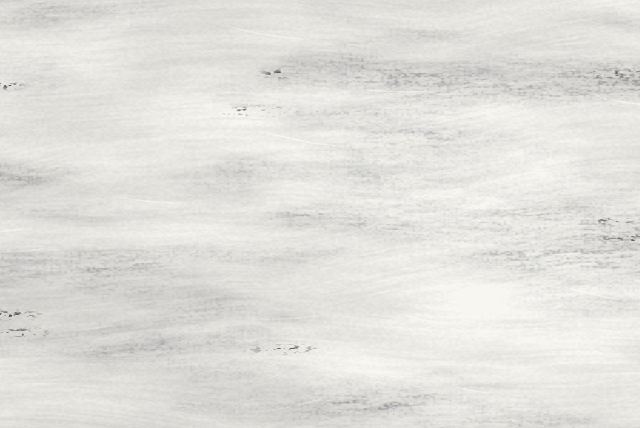
This texture is drawn by a WebGL 1 fragment shader. Its source:

```glsl
precision highp float;
// Whitewashed board: horizontal brush strokes of off-white paint, rubbed thin in
// grey patches with a faint weave, plus a few dark chips and pale scratches.
// Stretched value noise on a gently warped plane forms the strokes and the wear.

uniform vec2 u_resolution;

float hash(vec2 p) {
  vec3 q = fract(vec3(p.xyx) * 0.1031);
  q += dot(q, q.yzx + 33.33);
  return fract((q.x + q.y) * q.z);
}

float noise(vec2 p) {
  vec2 i = floor(p), f = fract(p);
  f = f * f * (3.0 - 2.0 * f);
  return mix(mix(hash(i), hash(i + vec2(1.0, 0.0)), f.x),
             mix(hash(i + vec2(0.0, 1.0)), hash(i + 1.0), f.x), f.y);
}

float fbm(vec2 p) {
  float sum = 0.0, amp = 0.5;
  for (int i = 0; i < 4; i++) {
    sum += amp * noise(p);
    p = p * 2.03 + vec2(17.3, 9.1);
    amp *= 0.5;
  }
  return sum / 0.9375;
}

// Dark flakes gathered in short flat clusters near the sides and left of centre.
float chips(vec2 p, float aspect) {
  float flakes = 0.6 * noise(p * vec2(75.0, 210.0) + 31.0)
               + 0.4 * noise(p * vec2(170.0, 300.0) + 57.0);
  float mask = 0.0;
  for (int i = 0; i < 9; i++) {
    float k = float(i);
    float column = mod(k, 3.0);
    float x = column < 0.5 ? 0.02 : (column < 1.5 ? 0.42 * aspect : aspect - 0.03);
    vec2 center = vec2(x + 0.12 * (hash(vec2(k, 3.0)) - 0.5),
                       0.12 + 0.74 * hash(vec2(k, 8.0)));
    vec2 d = (p - center) / vec2(0.03 + 0.07 * hash(vec2(k, 5.0)), 0.009);
    mask = max(mask, exp(-dot(d, d)) * smoothstep(0.54, 0.78, flakes));
  }
  return mask;
}

// Thin, slightly bowed ridges of paint.
float scratches(vec2 p, float aspect) {
  float mask = 0.0;
  for (int i = 0; i < 18; i++) {
    float k = float(i);
    vec2 d = p - vec2(aspect * hash(vec2(k, 21.0)), hash(vec2(k, 27.0)));
    float reach = 0.04 + 0.1 * hash(vec2(k, 33.0));
    float bow = d.x * 0.5 * (hash(vec2(k, 39.0)) - 0.5) + d.x * d.x * 0.6;
    float line = 1.0 - smoothstep(0.0005, 0.003, abs(d.y - bow));
    mask = max(mask, line * (1.0 - smoothstep(0.3 * reach, reach, abs(d.x))));
  }
  return mask;
}

void main() {
  vec2 p = gl_FragCoord.xy / u_resolution.y;
  float aspect = u_resolution.x / u_resolution.y;

  // The brush wanders a little up and down along its path.
  vec2 q = p;
  q.y += 0.06 * (noise(p * vec2(1.7, 4.0)) - 0.5);
  q.y += 0.012 * (noise(p * vec2(6.0, 13.0) + 5.0) - 0.5);

  // Broad light: brightest right of centre, dimmer at the left and the corners.
  vec2 away = (p - vec2(0.76 * aspect, 0.53)) / vec2(0.8 * aspect, 0.85);
  float edge = smoothstep(0.0, 1.0, length(away));
  float tone = 0.95 - 0.085 * edge;
  tone += 0.15 * (fbm(q * vec2(1.6, 7.0) + 3.0) - 0.5);
  tone += 0.08 * (fbm(q * vec2(4.5, 20.0) + 71.0) - 0.5);

  // Bristle marks: wide strokes, level hairlines and slanting hairlines.
  float slant = 0.16 * p.x + 0.05 * noise(p * vec2(3.0, 2.0) + 23.0);
  float slanted = smoothstep(0.4, 0.7, noise(p * vec2(2.5, 5.0) + 37.0));
  float hairs = mix(noise(q * vec2(9.0, 190.0)),
                    noise(vec2(p.x * 9.0, (p.y - slant) * 180.0)), slanted);
  tone += 0.03 * (fbm(q * vec2(3.0, 45.0) + 11.0) - 0.5);
  tone += 0.035 * (hairs - 0.5);
  tone += 0.034 * (noise(p * vec2(150.0, 250.0)) - 0.5);

  // Rubbed patches: a soft grey film broken by dry strokes, weave and specks.
  float film = fbm(q * vec2(2.1, 10.0) + 47.0);
  float patches = smoothstep(0.38, 0.74, film) * (0.7 + 0.45 * edge);
  float dry = smoothstep(0.25, 0.85, noise(q * vec2(24.0, 200.0) + 7.0));
  float weave = noise(p * vec2(210.0, 16.0) + 13.0);
  float grit = noise(p * vec2(150.0, 250.0) + 19.0);
  float speck = smoothstep(0.5, 0.95, grit);
  tone -= patches * (0.065 + 0.085 * dry * (0.3 + 0.7 * weave) + 0.07 * speck);

  // The thinnest spots show darker wood between the threads.
  float bare = smoothstep(0.6, 0.78, film) * (0.4 + 0.6 * edge);
  tone -= 0.15 * bare * dry * smoothstep(0.3, 0.7, grit);

  tone += 0.04 * scratches(p, aspect);
  tone = min(tone, 0.965);

  // Paint is a warm white; thin paint lets a cooler grey through.
  vec3 tint = mix(vec3(1.006, 1.0, 0.979), vec3(0.997, 1.0, 0.992), patches * dry);
  vec3 color = tone * tint;
  color = mix(color, vec3(0.19, 0.18, 0.17), 0.8 * chips(p, aspect));
  gl_FragColor = vec4(color, 1.0);
}
```
